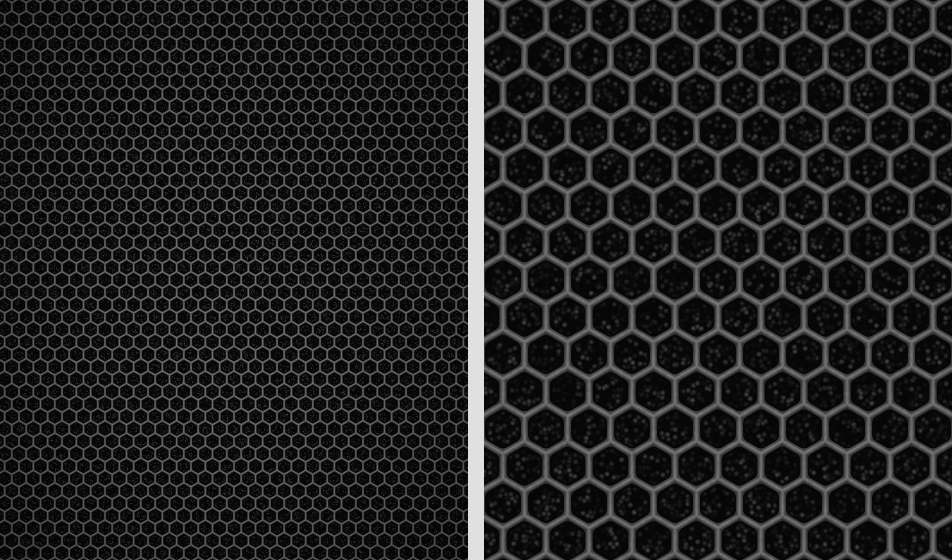
Left, the full canvas; right, a detail of the centre.
This pattern is drawn by a WebGL 1 fragment shader. Its source:

```glsl
precision highp float;
// Dark metal mesh of rounded hexagonal holes over a speckled black backing.

#define COLUMNS 32.65      // hole pitches across the canvas
#define HOLE_APOTHEM 0.415 // hole centre to flat side, in pitches
#define CORNER 0.17        // rounding of the hole corners
#define GRAIN 10.0         // specks per pitch
#define SPECK_LIGHT 0.25
#define BACKING 0.022
#define LIP 0.19           // metal grey at the hole edge
#define RIDGE 0.41         // metal grey along the bar centre
#define VIGNETTE 0.19

uniform vec2 u_resolution;

const vec2 LATTICE = vec2(1.0, 1.7320508);

vec2 hash2(vec2 p) {
  vec2 k = vec2(dot(p, vec2(127.1, 311.7)), dot(p, vec2(269.5, 183.3)));
  return fract(sin(k) * 43758.5);
}

// Offset from the nearest centre of a staggered lattice.
vec2 hexOffset(vec2 p) {
  vec2 a = mod(p + 0.5 * LATTICE, LATTICE) - 0.5 * LATTICE;
  vec2 b = mod(p, LATTICE) - 0.5 * LATTICE;
  return dot(a, a) < dot(b, b) ? a : b;
}

// Signed distance to a pointy-top hexagon with rounded corners.
float roundedHex(vec2 p, float apothem, float radius) {
  float r = apothem - radius;
  vec2 axis = vec2(-0.5, 0.8660254);
  p = abs(p);
  p -= 2.0 * max(dot(axis, p), 0.0) * axis;
  p -= vec2(r, clamp(p.y, -r * 0.57735, r * 0.57735));
  return length(p) * sign(p.x) - radius;
}

// Cellular specks of uneven position and brightness.
float specks(vec2 p) {
  vec2 cell = floor(p);
  float light = 0.0;
  for (int y = -1; y <= 1; y++) {
    for (int x = -1; x <= 1; x++) {
      vec2 id = cell + vec2(float(x), float(y));
      vec2 h = hash2(id);
      float strength = pow(hash2(id + 57.0).x, 3.5);
      float spot = 1.0 - smoothstep(0.1, 0.85, length(p - id - h));
      light = max(light, spot * strength);
    }
  }
  return light;
}

void main() {
  vec2 centered = gl_FragCoord.xy - 0.5 * u_resolution;
  vec2 p = centered * COLUMNS / u_resolution.x;
  float pixel = COLUMNS / u_resolution.x;
  vec2 local = hexOffset(p);
  float hole = roundedHex(local, HOLE_APOTHEM, CORNER);

  // Backing, shadowed near the rim and towards the top of each hole
  float depth = smoothstep(0.0, 0.14, -hole);
  float shadow = depth * (0.85 - 0.4 * local.y);
  float backing = BACKING + SPECK_LIGHT * specks(p * GRAIN) * shadow;

  // Bars, brightest along the ridge and on the lip below each hole
  vec2 a = abs(local);
  float edge = 0.5 - max(a.x, 0.5 * a.x + 0.8660254 * a.y);
  float ridge = 1.0 - smoothstep(0.0, 0.5 - HOLE_APOTHEM, edge);
  float metal = mix(LIP, RIDGE, ridge) - 0.07 * local.y;
  metal *= 0.95 + 0.1 * hash2(floor(p * GRAIN)).x;

  float bar = smoothstep(-0.5 * pixel, 0.5 * pixel, hole);
  vec2 c = 2.0 * centered / u_resolution;
  float grey = mix(backing, metal, bar) * (1.06 - VIGNETTE * dot(c, c));
  gl_FragColor = vec4(vec3(grey), 1.0);
}
```
